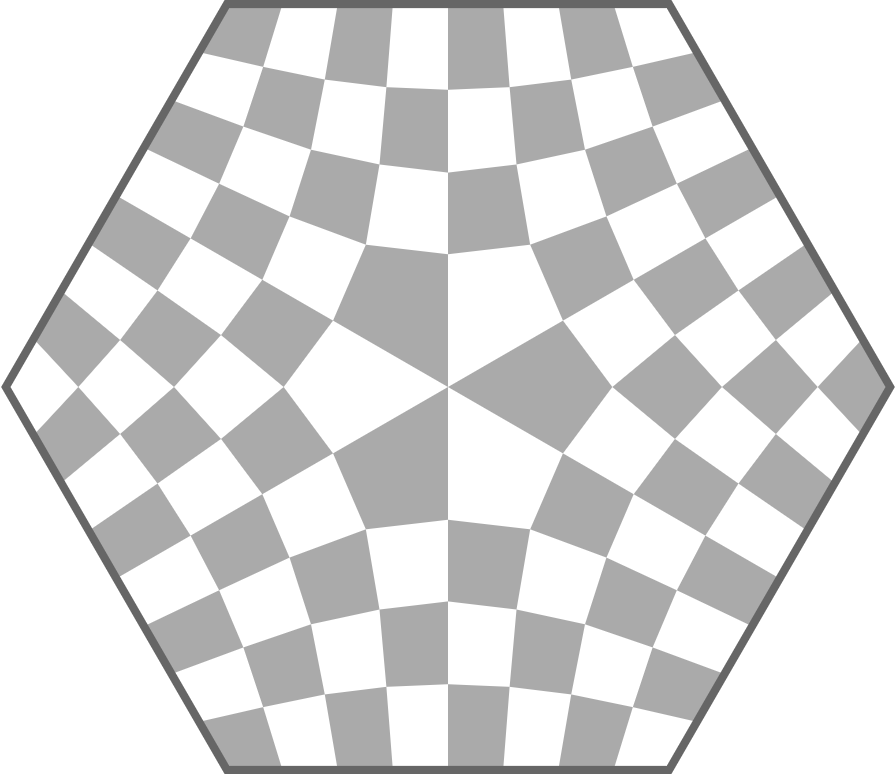
Give the GLSL for this pattern, as a Shadertoy shader.

```glsl
#define SECTOR 1.04719755
#define ROOT3 1.7320508
#define APOTHEM 0.9895
#define BORDER 0.0105
#define GRAY vec3(0.667)
#define DARK vec3(0.4)
#define WHITE vec3(1.0)

// Horizontal spacing of the grid nodes in each row
float spacing(int row) {
    return vec4(0.2123, 0.1770, 0.1592, 0.1428)[row - 1];
}

// Grid corner inside a half kite: rows bend upward towards the diagonal
vec2 node(int column, int row) {
    float i = float(column), j = float(row);
    float s = spacing(row);
    float rayHeight = 0.135 + 0.2065 * j + 0.0015 * j * j;
    float bend = pow(i / j, 0.5 * j + 0.5);
    return vec2(i * s, mix(rayHeight, ROOT3 * j * s, bend));
}

// Signed distance from the line through a and b, positive on its left
float side(vec2 q, vec2 a, vec2 b) {
    vec2 e = normalize(b - a), d = q - a;
    return e.x * d.y - e.y * d.x;
}

float rowSide(vec2 q, int row) {
    int i = clamp(int(floor(q.x / spacing(row))), 0, row - 1);
    return side(q, node(i, row), node(i + 1, row));
}

float columnSide(vec2 q, int column) {
    int j = column;
    for (int t = column + 1; t < 4; t++)
        if (q.y > node(column, t).y) j = t;
    return side(q, node(column, j + 1), node(column, j));
}

// Soft sign, one pixel wide
float softSign(float d, float pixel) {
    return clamp(2.0 * d / pixel, -1.0, 1.0);
}

void mainImage(out vec4 fragColor, in vec2 fragCoord) {
    vec2 p = (2.0 * fragCoord - iResolution.xy) / iResolution.y;
    float pixel = 2.0 / iResolution.y;

    // Fold the six kites into one half kite
    float angle = atan(p.y, p.x);
    float kite = floor(angle / SECTOR + 0.5);
    float fold = 0.5 * SECTOR - abs(angle - kite * SECTOR);
    vec2 q = length(p) * vec2(sin(fold), cos(fold));

    // Flip the checker sign at every grid line and kite border
    float checker = 1.0 - 2.0 * mod(kite, 2.0);
    checker *= softSign(q.x, pixel);
    for (int n = 1; n < 4; n++) {
        checker *= softSign(rowSide(q, n), pixel);
        checker *= softSign(columnSide(q, n), pixel);
    }
    vec3 color = mix(WHITE, GRAY, 0.5 + 0.5 * checker);

    // Hexagon outline on a white ground
    vec2 m = abs(p);
    float hexagon = max(m.y, 0.5 * (ROOT3 * m.x + m.y)) - APOTHEM;
    color = mix(color, WHITE, 0.5 + 0.5 * softSign(hexagon, pixel));
    float outline = BORDER - abs(hexagon);
    color = mix(color, DARK, 0.5 + 0.5 * softSign(outline, pixel));

    fragColor = vec4(color, 1.0);
}
```
